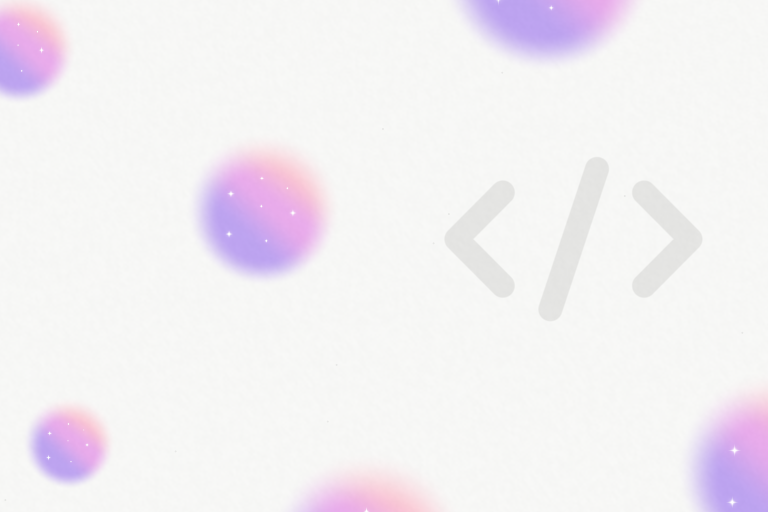
Reproduce this background procedurally as a Shadertoy shader.

```glsl
#define PAPER vec3(0.968, 0.969, 0.963)
#define VIOLET vec3(0.74, 0.64, 0.94)
#define ORCHID vec3(0.91, 0.67, 0.92)
#define PEACH vec3(0.98, 0.77, 0.82)
#define STROKE_COLOR vec3(0.895, 0.895, 0.888)
#define STROKE_RADIUS 0.0234
#define ICON_CENTER vec2(1.120, 0.533)
#define GRAIN 0.016
#define SPECK_CHANCE 0.004
#define STAR_SIZE 0.10

// Orbs: centre and radius, in canvas heights
const vec3 orbs[6] = vec3[6](
    vec3(0.038, 0.902, 0.090), vec3(0.514, 0.584, 0.121),
    vec3(0.135, 0.131, 0.073), vec3(1.068, 1.062, 0.172),
    vec3(0.719, -0.086, 0.156), vec3(1.516, 0.072, 0.156));

// Stars: place within an orb and relative size
const vec3 stars[7] = vec3[7](
    vec3(-0.52, 0.31, 1.0), vec3(0.48, 0.0, 1.0), vec3(-0.55, -0.34, 1.0),
    vec3(-0.02, 0.56, 0.6), vec3(0.39, 0.40, 0.4), vec3(-0.03, 0.11, 0.5),
    vec3(0.05, -0.45, 0.55));

float hash(vec2 p) {
    return fract(sin(dot(p, vec2(127.1, 311.7))) * 43758.5453);
}

float noise(vec2 p) {
    vec2 i = floor(p), f = fract(p);
    f = f * f * (3.0 - 2.0 * f);
    return mix(mix(hash(i), hash(i + vec2(1, 0)), f.x),
               mix(hash(i + vec2(0, 1)), hash(i + vec2(1, 1)), f.x), f.y);
}

float segment(vec2 p, vec2 a, vec2 b) {
    vec2 ab = b - a;
    return length(p - a - ab * clamp(dot(p - a, ab) / dot(ab, ab), 0.0, 1.0));
}

// Signed distance to the mirrored chevrons and the slash between them
float iconDistance(vec2 p) {
    float chevrons = segment(abs(p), vec2(0.2285, 0.0), vec2(0.138, 0.091));
    float slash = segment(p, vec2(-0.045, -0.137), vec2(0.046, 0.137));
    return min(chevrons, slash) - STROKE_RADIUS;
}

// Four-pointed sparkle with a faint halo
float sparkle(vec2 p, float size) {
    vec2 q = sqrt(abs(p) / size);
    float cross4 = smoothstep(1.1, 0.5, q.x + q.y);
    float halo = exp(-dot(p, p) / (size * size * 0.2));
    return 0.75 * cross4 + 0.25 * halo;
}

// Violet lower left, orchid middle, peach upper right
vec3 orbColor(vec2 q) {
    float along = dot(q, normalize(vec2(0.6, 0.8)));
    vec3 color = mix(VIOLET, ORCHID, smoothstep(-0.55, 0.22, along + 0.15 * q.x));
    return mix(color, PEACH, smoothstep(0.2, 0.85, along));
}

void mainImage(out vec4 fragColor, in vec2 fragCoord) {
    vec2 p = fragCoord / iResolution.y;
    float pixel = 1.0 / iResolution.y;
    vec3 color = PAPER;

    // Blurred orbs, softer towards the top, with their stars
    for (int i = 0; i < 6; i++) {
        vec2 q = (p - orbs[i].xy) / orbs[i].z;
        float soft = 0.32 + 0.08 * clamp(q.y, -1.0, 1.0);
        float cover = 1.0 - smoothstep(1.0 - soft, 1.0 + soft * 0.8, length(q));
        color = mix(color, orbColor(q), cover);
        for (int j = 0; j < 7; j++) {
            float light = sparkle(q - stars[j].xy, STAR_SIZE * stars[j].z);
            color = mix(color, vec3(1.0), light * cover);
        }
    }

    // Pale icon
    float d = iconDistance(p - ICON_CENTER);
    color = mix(color, STROKE_COLOR, smoothstep(pixel, -pixel, d));

    // Slanted paper grain
    vec2 fibre = mat2(0.8, -0.6, 0.6, 0.8) * p;
    float grain = 0.6 * noise(fibre * vec2(150.0, 90.0)) + 0.4 * noise(p * 240.0);
    color += GRAIN * (grain - 0.5);

    // Rare dark specks
    vec2 cell = floor(p * 30.0);
    vec2 offset = fract(p * 30.0) - 0.2 - 0.6 * vec2(hash(cell + 3.0), hash(cell + 7.0));
    float speck = step(hash(cell), SPECK_CHANCE) * smoothstep(0.09, 0.02, length(offset));
    color -= 0.06 * speck;

    fragColor = vec4(clamp(color, 0.0, 1.0), 1.0);
}
```
